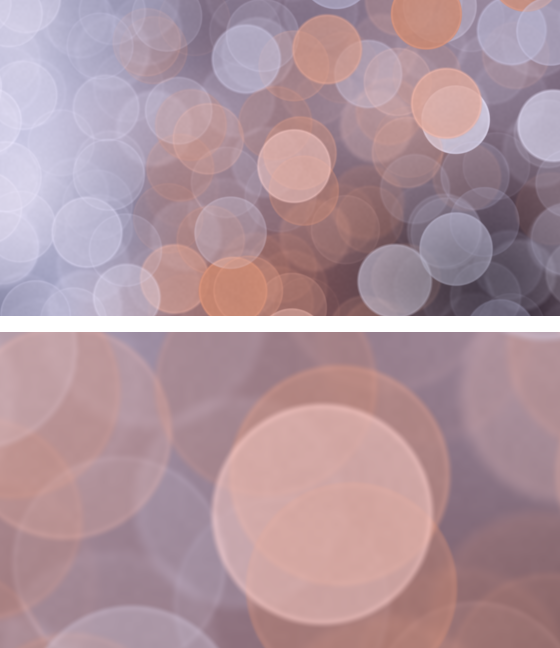
Top, the full canvas; bottom, a detail of the centre.
Give the GLSL for this background, as a WebGL 2 fragment shader.

```glsl
#version 300 es
precision highp float;

uniform vec2 u_resolution;
out vec4 fragColor;

const int DISC_COUNT = 165;
const int FAINT_COUNT = 105;
const float RADIUS = 0.112;
const float RADIUS_SPREAD = 0.012;
const float MARGIN = 0.1;
const float JITTER = 0.2;
const float RIM_WIDTH = 0.0035;
const float RIM_GAIN = 0.085;
const float CLUSTER_SCALE = 3.2;
const float CLUSTER_GAIN = 0.26;
const float GRAIN_SCALE = 110.0;
const float GRAIN_GAIN = 0.012;

const vec3 MIST = vec3(0.63, 0.63, 0.75);
const vec3 MAUVE = vec3(0.50, 0.43, 0.51);
const vec3 UMBER = vec3(0.47, 0.32, 0.34);
const vec3 SHADOW = vec3(0.25, 0.21, 0.27);
const vec3 SLATE = vec3(0.58, 0.57, 0.70);
const vec3 PEARL = vec3(0.91, 0.89, 0.96);
const vec3 COPPER = vec3(0.79, 0.53, 0.44);
const vec3 PEACH = vec3(0.93, 0.77, 0.76);

vec3 hash3(float n) {
    vec3 p = fract(vec3(n) * vec3(0.1031, 0.1030, 0.0973));
    p += dot(p, p.yzx + 33.33);
    return fract((p.xxy + p.yzz) * p.zyx);
}

float hash2(vec2 cell) {
    vec3 p = fract(cell.xyx * 0.1031);
    p += dot(p, p.yzx + 33.33);
    return fract((p.x + p.y) * p.z);
}

float valueNoise(vec2 p) {
    vec2 cell = floor(p);
    vec2 f = fract(p);
    f = f * f * (3.0 - 2.0 * f);
    return mix(mix(hash2(cell), hash2(cell + vec2(1, 0)), f.x),
               mix(hash2(cell + vec2(0, 1)), hash2(cell + vec2(1, 1)), f.x), f.y);
}

// Soft round spot in relative coordinates
float spot(vec2 uv, vec2 center, vec2 extent) {
    vec2 d = (uv - center) / extent;
    return exp(-dot(d, d));
}

// Blurred backdrop: misty left, warm lower middle, dark lower right
vec3 backdrop(vec2 uv, float cluster) {
    float x = uv.x + 0.16 * (cluster - 0.5);
    vec3 middle = mix(UMBER, MAUVE, smoothstep(0.1, 0.75, uv.y));
    vec3 color = mix(MIST, middle, smoothstep(0.08, 0.46, x));
    float dark = smoothstep(0.5, 0.9, x) * (1.0 - smoothstep(0.1, 0.85, uv.y));
    color = mix(color, SHADOW, 0.85 * dark);
    return color + (cluster - 0.5) * CLUSTER_GAIN;
}

// Chance that a light at this place is warm
float warmChance(vec2 uv) {
    float middle = smoothstep(0.2, 0.34, uv.x) * (1.0 - 0.6 * smoothstep(0.64, 0.82, uv.x));
    return middle * mix(0.95, 0.5, clamp(uv.y, 0.0, 1.0));
}

vec3 lightColor(vec2 uv, vec3 rnd, float cluster) {
    float leftness = 1.0 - smoothstep(0.1, 0.4, uv.x);
    float paleness = mix(mix(rnd.y, cluster, 0.5), 1.0, 0.3 * leftness);
    vec3 warm = mix(COPPER, PEACH, rnd.y * rnd.y);
    return rnd.x < warmChance(uv) ? warm : mix(SLATE, PEARL, paleness);
}

void main() {
    vec2 p = gl_FragCoord.xy / u_resolution.y;
    vec2 size = vec2(u_resolution.x / u_resolution.y, 1.0);
    float pixel = 1.0 / u_resolution.y;
    vec2 uv = p / size;
    vec3 color = backdrop(uv, valueNoise(p * CLUSTER_SCALE));

    // Translucent discs, faint ones first
    for (int i = 0; i < DISC_COUNT; i++) {
        float n = float(i) + 1.0;
        vec3 rnd = hash3(n * 7.31);
        vec3 shape = hash3(n * 3.77 + 51.0);
        vec2 spread = fract(n * vec2(0.75488, 0.56984));
        vec2 center = spread * (size + 2.0 * MARGIN) - MARGIN + (shape.xy - 0.5) * JITTER;
        float radius = RADIUS + (shape.z - 0.5) * RADIUS_SPREAD;
        float edge = length(p - center) - radius;
        if (edge > 0.025) continue;

        bool faint = i < FAINT_COUNT;
        float cluster = valueNoise(center * CLUSTER_SCALE);
        float opacity = faint ? mix(0.05, 0.24, rnd.z) : mix(0.2, 0.85, rnd.z * rnd.z);
        opacity *= mix(0.75, 1.2, cluster);
        float blur = max(faint ? mix(0.003, 0.014, shape.x) : mix(0.002, 0.006, shape.x), pixel);
        float disc = 1.0 - smoothstep(-blur, blur, edge);
        float fill = mix(0.9, 1.0, smoothstep(-radius, 0.0, edge));
        float rimOffset = (edge + RIM_WIDTH) / max(max(RIM_WIDTH, pixel), 0.7 * blur);
        float rim = exp(-rimOffset * rimOffset);

        vec3 tint = lightColor(center / size, rnd, cluster);
        color = mix(color, tint, min(disc * fill * opacity, 1.0));
        color += tint * rim * RIM_GAIN * mix(0.2, 0.8, opacity);
    }

    // Broad glows on the left and a shaded right edge
    float glow = spot(uv, vec2(0.06, 0.42), vec2(0.1, 0.2)) + 0.8 * spot(uv, vec2(0.04, 0.88), vec2(0.1, 0.2));
    color = mix(color, PEARL, 0.5 * glow);
    color *= 1.0 - 0.25 * spot(uv, vec2(0.82, 0.1), vec2(0.16, 0.2));

    // Fine lens texture
    color += (valueNoise(p * GRAIN_SCALE) - 0.5) * GRAIN_GAIN;
    fragColor = vec4(clamp(color, 0.0, 1.0), 1.0);
}
```
